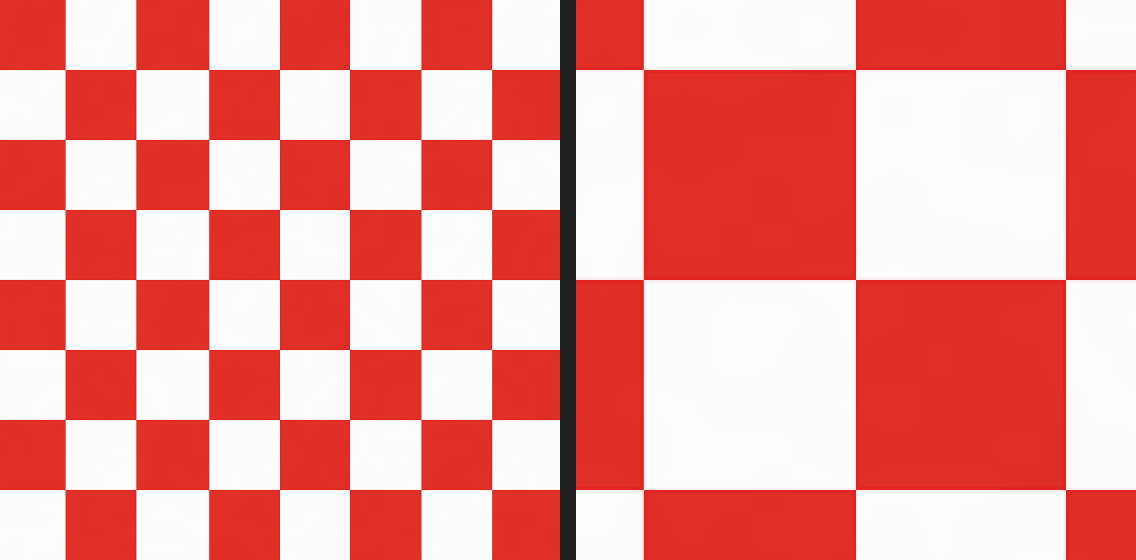
Left: the whole. Right: its middle third, enlarged.
A WebGL 2 fragment shader for this pattern:

```glsl
#version 300 es
precision highp float;
// Red and white checkerboard, eight by eight, with slightly uneven columns.
// Each interior edge flips a signed coverage value; the distance to the nearest
// edge adds a thin rim, and value noise adds a barely visible mottle.

uniform vec2 u_resolution;
out vec4 fragColor;

const int EDGES = 7;                // interior edges per axis
const float ROWS = 8.0;
const float COLUMN_EDGES[EDGES] = float[EDGES](
    0.1172, 0.2435, 0.3737, 0.5, 0.625, 0.7526, 0.8789);

const vec3 WHITE = vec3(0.99, 0.99, 0.99);
const vec3 WHITE_RIM = vec3(0.98, 0.93, 0.93);
const vec3 RED = vec3(0.88, 0.185, 0.15);
const vec3 RED_RIM = vec3(0.88, 0.14, 0.12);
const float WHITE_RIM_WIDTH = 0.0014;
const float RED_RIM_WIDTH = 0.002;
const float MOTTLE_SCALE = 40.0;
const float RED_MOTTLE = 0.012;
const float WHITE_MOTTLE = 0.004;

float hash(vec2 p) {
    vec3 q = fract(vec3(p.xyx) * 0.1031);
    q += dot(q, q.yzx + 33.33);
    return fract((q.x + q.y) * q.z);
}

float valueNoise(vec2 p) {
    vec2 cell = floor(p);
    vec2 t = smoothstep(0.0, 1.0, fract(p));
    float low = mix(hash(cell), hash(cell + vec2(1.0, 0.0)), t.x);
    float high = mix(hash(cell + vec2(0.0, 1.0)), hash(cell + 1.0), t.x);
    return mix(low, high, t.y);
}

// Antialiased band covering distances below width
float rim(float edgeDistance, float width, float pixel) {
    return 1.0 - smoothstep(width - 0.5 * pixel, width + 0.5 * pixel, edgeDistance);
}

void main() {
    vec2 uv = gl_FragCoord.xy / u_resolution;
    vec2 pixel = 1.0 / u_resolution;

    // Checker sign and distance to the nearest edge
    float checker = 1.0;
    float edgeDistance = 1.0;
    for (int i = 0; i < EDGES; i++) {
        vec2 offset = vec2(COLUMN_EDGES[i], float(i + 1) / ROWS) - uv;
        vec2 side = clamp(2.0 * offset / pixel, -1.0, 1.0);
        checker *= side.x * side.y;
        edgeDistance = min(edgeDistance, min(abs(offset.x), abs(offset.y)));
    }
    float redCoverage = 0.5 - 0.5 * checker;

    // Flat inks with faint mottle, then their rims
    float mottle = valueNoise(uv * MOTTLE_SCALE) - 0.5;
    float pixelSize = max(pixel.x, pixel.y);
    vec3 white = mix(WHITE + WHITE_MOTTLE * mottle, WHITE_RIM,
                     rim(edgeDistance, WHITE_RIM_WIDTH, pixelSize));
    vec3 red = mix(RED + RED_MOTTLE * mottle, RED_RIM,
                   rim(edgeDistance, RED_RIM_WIDTH, pixelSize));

    fragColor = vec4(mix(white, red, redCoverage), 1.0);
}
```
